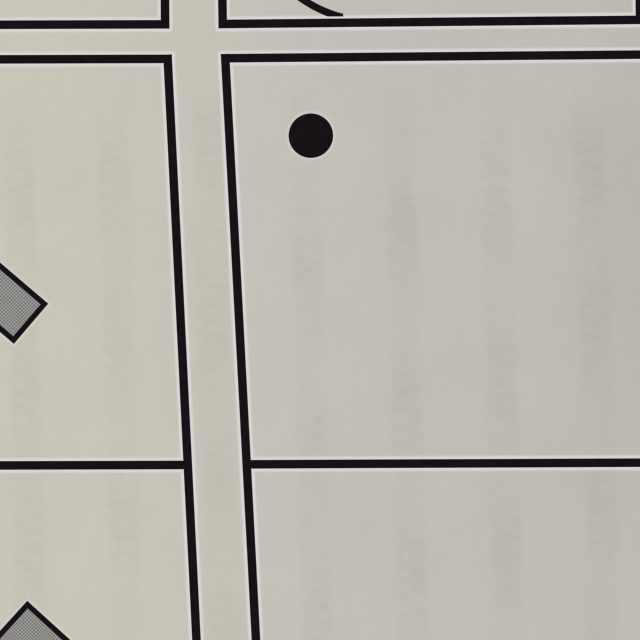
Write a WebGL 2 fragment shader that draws this pattern.

```glsl
#version 300 es
precision highp float;
// Ruled panels on warm paper, with a disc, a clipped arc and two tinted tiles.
// Ink is a union of box and circle distances with a pale rim around it;
// the paper is a gradient with layered sines for faint smudged columns.
uniform vec2 u_resolution;
out vec4 fragColor;

float boxDistance(vec2 p, vec2 halfSize) {
    vec2 q = abs(p) - halfSize;
    return length(max(q, 0.0)) + min(max(q.x, q.y), 0.0);
}

// Square-ended stroke whose corners overlap cleanly
float bar(vec2 p, vec2 a, vec2 b) {
    vec2 dir = normalize(b - a);
    vec2 q = p - 0.5 * (a + b);
    vec2 local = vec2(dot(q, dir), dot(q, vec2(-dir.y, dir.x)));
    return boxDistance(local, vec2(0.5 * length(b - a) + 0.0065, 0.0065));
}

// Box with its first axis along a unit direction
float tile(vec2 p, vec2 center, vec2 dir, vec2 halfSize) {
    vec2 q = p - center;
    return boxDistance(vec2(dot(q, dir), dot(q, vec2(-dir.y, dir.x))), halfSize);
}

float mottle(vec2 p) {
    float sum = 0.0;
    float weight = 0.5;
    for (int i = 0; i < 4; i++) {
        sum += weight * sin(p.x + 1.7 * sin(p.y * 0.8)) * sin(p.y + 1.3 * sin(p.x * 0.7));
        p = mat2(1.6, 1.1, -1.1, 1.6) * p + 2.3;
        weight *= 0.6;
    }
    return sum;
}

float frames(vec2 p) {
    // Upper panels
    float d = bar(p, vec2(-0.1, 0.039), vec2(0.258, 0.038));
    d = min(d, bar(p, vec2(0.257, -0.1), vec2(0.258, 0.038)));
    d = min(d, bar(p, vec2(0.346, -0.1), vec2(0.348, 0.0375)));
    d = min(d, bar(p, vec2(0.348, 0.0375), vec2(1.0, 0.031)));
    d = min(d, bar(p, vec2(0.999, -0.1), vec2(1.0, 0.031)));
    // Lower left panel
    d = min(d, bar(p, vec2(-0.1, 0.093), vec2(0.262, 0.092)));
    d = min(d, bar(p, vec2(0.262, 0.092), vec2(0.3075, 1.01)));
    d = min(d, bar(p, vec2(-0.1, 0.7275), vec2(0.292, 0.7265)));
    // Lower right panel
    d = min(d, bar(p, vec2(0.352, 0.091), vec2(1.1, 0.0845)));
    d = min(d, bar(p, vec2(0.352, 0.091), vec2(0.4005, 1.01)));
    d = min(d, bar(p, vec2(0.387, 0.7255), vec2(1.1, 0.7225)));
    return d;
}

vec3 paper(vec2 p) {
    vec3 color = mix(vec3(0.785, 0.772, 0.725), vec3(0.755, 0.738, 0.712), smoothstep(0.0, 0.8, p.x));
    color -= 0.025 * smoothstep(0.8, 1.0, p.x) * exp(-6.0 * pow(p.y - 0.35, 2.0));
    // Slightly leaning columns of smudges
    float across = (fract((p.x - 0.48 - 0.03 * (p.y - 0.4)) / 0.149 + 0.5) - 0.5) * 0.149;
    float column = smoothstep(0.034, 0.014, abs(across)) * smoothstep(0.12, 0.2, p.y);
    float smudge = 0.55 + 0.45 * mottle(p * vec2(75.0, 130.0));
    color -= 0.03 * column * smudge * (0.7 + 0.3 * sin(p.y * 23.0 + p.x * 9.0));
    // Broad and fine fibre
    color += 0.008 * mottle(p * 14.0) + 0.007 * mottle(p * vec2(170.0, 240.0));
    return color;
}

void main() {
    // Canvas units, measured downward from the top edge
    vec2 p = gl_FragCoord.xy / u_resolution;
    p.y = 1.0 - p.y;
    float soft = max(0.0013, 0.8 / u_resolution.y);

    float frame = frames(p);
    float disc = length(p - vec2(0.4857, 0.212)) - 0.0345;
    float arc = abs(length(p - vec2(0.583, -0.162)) - 0.195) - 0.0055;
    arc = max(arc, max(p.y - 0.0255, p.x - 0.536));

    // Tilted tiles with a fine dotted tint
    float tiles = tile(p, vec2(-0.011, 0.455), vec2(0.76, 0.65), vec2(0.078, 0.041));
    tiles = min(tiles, tile(p, vec2(0.047, 1.031), vec2(0.74, 0.673), vec2(0.065)));
    float outline = abs(tiles + 0.004) - 0.004;

    vec3 color = paper(p);
    float dots = sin(p.x * 1150.0) * sin(p.y * 1150.0);
    color = mix(color, vec3(0.54, 0.54, 0.53) + 0.1 * dots, smoothstep(soft, -soft, tiles));

    // Pale rim outside the ink
    float rim = smoothstep(0.0075, 0.003, frame);
    rim = max(rim, 0.45 * smoothstep(0.007, 0.002, min(disc, max(tiles, outline))));
    rim *= smoothstep(-soft, soft, tiles);
    color = mix(color, vec3(0.86, 0.835, 0.835), 0.9 * rim);

    float ink = min(min(frame, disc), min(arc, outline));
    vec3 inkColor = vec3(0.095, 0.07, 0.09) + 0.012 * mottle(p * 160.0);
    color = mix(color, inkColor, smoothstep(soft, -soft, ink));
    fragColor = vec4(color, 1.0);
}
```
